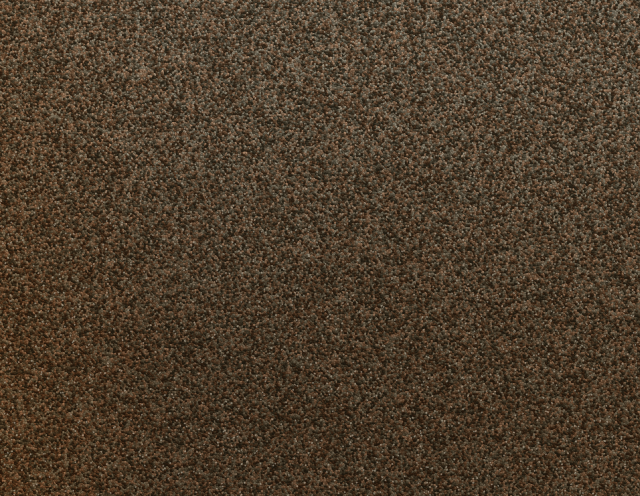
Reproduce this texture procedurally as a WebGL 1 fragment shader.

```glsl
precision highp float;
// Fine-grained bronze sheet: soft cellular grit under a broad, warm falloff of light.
uniform vec2 u_resolution;

const float GRAINS = 245.0;         // grains over the canvas height
const float GRAIN_SHARPNESS = 8.0;  // how crisply neighbouring grains divide
const float GRAIN_CONTRAST = 1.35;
const float FACET_CONTRAST = 0.60;
const float CREVICE_DARKNESS = 0.28;
const float WARP = 0.13;            // bends the grain lattice, in grains
const float GLINT_SHARE = 0.03;
const float HIGHLIGHT_FADE = 0.30;  // loss of warmth in bright grains
const float SHADOW_FLOOR = 0.42;
const vec2 LIGHT_DIRECTION = vec2(0.35, 0.94);

const vec3 UPPER_TONE = vec3(0.362, 0.311, 0.249);
const vec3 LOWER_TONE = vec3(0.268, 0.208, 0.142);
const vec3 EDGE_TONE = vec3(0.345, 0.236, 0.128);
const vec3 OLIVE_TINT = vec3(0.93, 1.02, 1.05);
const vec3 RUST_TINT = vec3(1.11, 0.95, 0.83);
const vec3 SHADOW_TINT = vec3(1.03, 0.97, 0.82);
const vec3 GLINT_COLOR = vec3(0.66, 0.62, 0.55);

vec3 hash3(vec2 p) {
  vec3 q = fract(p.xyx * vec3(0.1031, 0.1030, 0.0973));
  q += dot(q, q.yxz + 33.33);
  return fract((q.xxy + q.yzz) * q.zyx);
}

// Layered sines that break up the rows of the lattice.
vec2 warp(vec2 p) {
  vec2 bend = sin(p.yx * vec2(1.37, 1.61) + 2.0 * sin(p * 0.43));
  return p + WARP * (bend + sin(p.yx * 0.71 + p * 0.29));
}

// Broad lighting: greyer at the top, brown below, rust along the left side.
vec3 sheetTone(vec2 uv) {
  vec3 tone = mix(LOWER_TONE, UPPER_TONE, smoothstep(0.1, 1.1, uv.y));
  float edge = 1.0 - smoothstep(-0.08, 0.36, uv.x);
  tone = mix(tone, EDGE_TONE, edge * mix(0.75, 0.35, uv.y));
  float rightGlow = smoothstep(0.55, 1.0, uv.x) * (1.0 - uv.y);
  return tone * (1.0 + 0.08 * rightGlow);
}

// Blends the traits of nearby grains by distance, giving soft irregular grit.
vec3 grit(vec2 p, vec3 tone) {
  vec2 base = floor(p);
  vec3 traits = vec3(0.0);
  vec2 slope = vec2(0.0);
  float total = 0.0;
  float nearest = 8.0;
  float second = 8.0;
  float glint = 0.0;
  for (int y = -1; y <= 1; y++) {
    for (int x = -1; x <= 1; x++) {
      vec2 cell = base + vec2(float(x), float(y));
      vec2 offset = p - cell - hash3(cell).xy;
      vec3 cellTraits = hash3(cell + 117.0);
      float dist = length(offset);
      float weight = exp(-GRAIN_SHARPNESS * dist * dist);
      traits += weight * cellTraits;
      slope += weight * offset;
      total += weight;
      second = min(second, max(nearest, dist));
      nearest = min(nearest, dist);
      float spot = 1.0 - smoothstep(0.2, 0.65, dist);
      glint = max(glint, spot * step(1.0 - GLINT_SHARE, cellTraits.z));
    }
  }
  traits /= total;
  slope /= total;

  // Per-grain brightness, a light-facing side and faint dark gaps.
  float shade = 1.07 + GRAIN_CONTRAST * (traits.x - 0.5);
  shade += FACET_CONTRAST * dot(slope, LIGHT_DIRECTION);
  shade *= mix(1.0 - CREVICE_DARKNESS, 1.0, smoothstep(0.0, 0.35, second - nearest));
  shade = max(shade, SHADOW_FLOOR);
  vec3 tint = mix(OLIVE_TINT, RUST_TINT, smoothstep(0.15, 0.9, traits.y));
  tint *= mix(SHADOW_TINT, vec3(1.0), smoothstep(0.45, 0.95, shade));
  vec3 color = tone * tint * shade;

  float grey = dot(color, vec3(0.4, 0.4, 0.2));
  float fade = HIGHLIGHT_FADE * smoothstep(0.9, 1.6, shade);
  color = mix(color, vec3(grey), fade);
  return mix(color, GLINT_COLOR, glint * 0.7);
}

void main() {
  vec3 tone = sheetTone(gl_FragCoord.xy / u_resolution);
  vec3 color = vec3(0.0);
  // Four samples per pixel smooth the grain edges.
  for (int y = 0; y < 2; y++) {
    for (int x = 0; x < 2; x++) {
      vec2 jitter = 0.5 * vec2(float(x), float(y)) - 0.25;
      vec2 p = (gl_FragCoord.xy + jitter) / u_resolution.y * GRAINS;
      color += grit(warp(p), tone);
    }
  }
  gl_FragColor = vec4(color * 0.25, 1.0);
}
```
